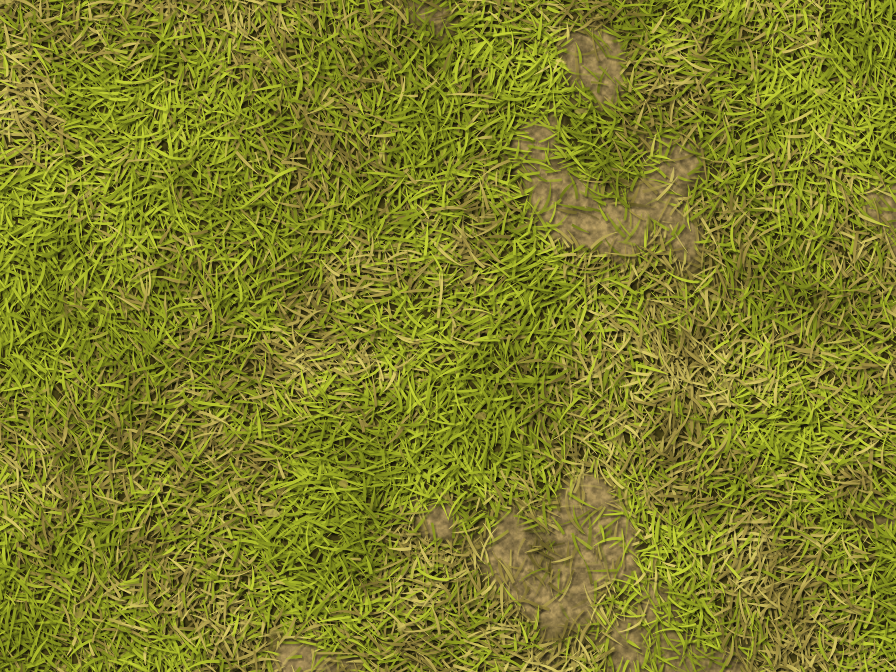
Write a Shadertoy shader that draws this texture.

```glsl
// Sunlit lawn from above: layered thin blades, dry straw and patches of bare soil
#define LAYERS 18
#define CELL 0.032
#define BLADE_WIDTH 0.0019
#define DRYNESS 0.34
#define TUFT_CONTRAST 0.8
#define SHADOW 0.24
#define EXPOSURE 1.13

const vec3 GREEN_DARK = vec3(0.36, 0.39, 0.09);
const vec3 GREEN_MID = vec3(0.51, 0.56, 0.12);
const vec3 GREEN_LIGHT = vec3(0.68, 0.73, 0.19);
const vec3 STRAW_DARK = vec3(0.33, 0.30, 0.12);
const vec3 STRAW_MID = vec3(0.55, 0.49, 0.23);
const vec3 STRAW_LIGHT = vec3(0.76, 0.71, 0.36);
const vec3 HUMUS = vec3(0.25, 0.23, 0.08);
const vec3 BARE_SOIL = vec3(0.58, 0.50, 0.31);
const vec2 SHADOW_OFFSET = vec2(0.0022, -0.0032);

vec4 hash4(vec2 p) {
    vec4 q = fract(p.xyxy * vec4(0.1031, 0.1030, 0.0973, 0.1099));
    q += dot(q, q.wzxy + 33.33);
    return fract((q.xxyz + q.yzzw) * q.zywx);
}

float noise(vec2 p) {
    vec2 i = floor(p), f = fract(p);
    f = f * f * (3.0 - 2.0 * f);
    vec2 e = vec2(0.0, 1.0);
    return mix(mix(hash4(i).x, hash4(i + e.yx).x, f.x),
               mix(hash4(i + e.xy).x, hash4(i + e.yy).x, f.x), f.y);
}

float fbm(vec2 p) {
    float sum = 0.0, amp = 0.57;
    for (int i = 0; i < 3; i++) {
        sum += amp * noise(p);
        p = p * 2.03 + 17.3;
        amp *= 0.5;
    }
    return sum;
}

vec3 ramp(vec3 low, vec3 mid, vec3 high, float t) {
    return t < 0.5 ? mix(low, mid, t * 2.0) : mix(mid, high, t * 2.0 - 1.0);
}

// Coverage of a tapered blade lying along x
float blade(vec2 q, float halfLength, float width, float soft) {
    float t = q.x / halfLength;
    float taper = width * (1.0 - 0.75 * smoothstep(-0.2, 1.0, t));
    float ends = 1.0 - smoothstep(0.88, 1.0, abs(t));
    return ends * (1.0 - smoothstep(taper - soft, taper + soft, abs(q.y)));
}

void mainImage(out vec4 fragColor, in vec2 fragCoord) {
    vec2 p = fragCoord / iResolution.y;
    float soft = 0.6 / iResolution.y;

    // Broad variation of the turf
    float dry = DRYNESS + 1.8 * (fbm(p * 6.0 + 40.0) - 0.5);
    float tuft = fbm(p * 11.0 + 80.0) - 0.5;
    float bare = smoothstep(0.64, 0.76, fbm(p * 4.5 + 120.0));

    // Ground below the blades
    float crumbs = fbm(p * 130.0 + 9.0);
    vec3 color = mix(HUMUS, BARE_SOIL, bare) * (0.6 + 0.8 * crumbs);

    // Blades, from the lowest layer to the top
    for (int layer = 0; layer < LAYERS; layer++) {
        float depth = float(layer) / float(LAYERS - 1);
        vec2 shift = hash4(vec2(float(layer) + 3.0, 7.0)).xy;
        vec2 grid = p / CELL + shift;
        vec2 home = floor(grid);
        for (int k = 0; k < 9; k++) {
            vec2 cell = home + vec2(k % 3 - 1, k / 3 - 1);
            vec4 h = hash4(cell + float(layer) * 37.0 + 11.0);
            vec4 g = fract(h.wxyz * 57.3 + h.yzwx * 13.7);

            vec2 d = (grid - cell - h.xy) * CELL;
            float lean = 1.1 * sin(cell.x * 0.23 + 2.0 * sin(cell.y * 0.17));
            float angle = lean + 5.0 * h.z;
            vec2 dir = vec2(cos(angle), sin(angle));
            vec2 normal = vec2(-dir.y, dir.x);
            float halfLength = CELL * mix(0.35, 0.92, h.w);
            float width = BLADE_WIDTH * mix(0.65, 1.3, g.x);
            float bend = (g.y - 0.5) * 18.0;

            vec2 q = vec2(dot(d, dir), dot(d, normal));
            vec2 s = q - vec2(dot(SHADOW_OFFSET, dir), dot(SHADOW_OFFSET, normal));
            q.y += bend * q.x * q.x;
            s.y += bend * s.x * s.x;

            float grows = smoothstep(-0.1, 0.1, 1.0 - 0.85 * bare - g.z);
            float shade = blade(s, halfLength, width * 1.4, soft * 2.0);
            color *= 1.0 - SHADOW * grows * shade;

            float tone = 0.08 + 0.62 * g.w + 0.28 * depth + TUFT_CONTRAST * tuft;
            tone = clamp(tone + 0.12 * q.x / halfLength, 0.0, 1.0);
            float straw = smoothstep(-0.06, 0.06, dry - fract(g.z * 7.0 + h.x));
            vec3 tint = mix(ramp(GREEN_DARK, GREEN_MID, GREEN_LIGHT, tone),
                            ramp(STRAW_DARK, STRAW_MID, STRAW_LIGHT, tone), straw);
            color = mix(color, tint * EXPOSURE, grows * blade(q, halfLength, width, soft));
        }
    }

    // A few pale or brown leaf scraps
    vec2 scrapCell = floor(p / 0.16);
    vec4 r = hash4(scrapCell + 71.0);
    vec2 d = p - (scrapCell + 0.2 + 0.6 * r.xy) * 0.16;
    float edge = length(d * vec2(1.0, 1.5)) + 0.008 * (noise(p * 150.0) - 0.5);
    float scrap = step(r.z, 0.22) * (1.0 - smoothstep(0.006, 0.009, edge));
    vec3 scrapColor = mix(STRAW_MID, STRAW_LIGHT, r.w) * (0.8 + 0.5 * crumbs);
    color = mix(color, scrapColor, 0.75 * scrap);

    fragColor = vec4(clamp(color, 0.0, 1.0), 1.0);
}
```
